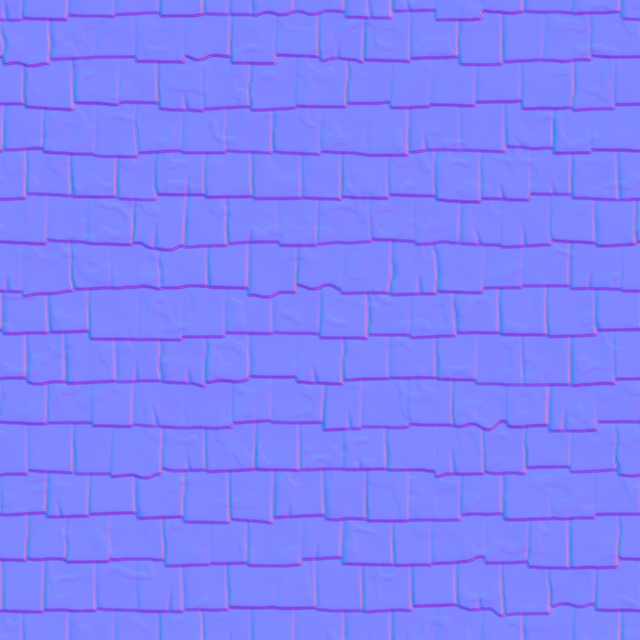
A WebGL 2 fragment shader for this texture map:

```glsl
#version 300 es
precision highp float;
// Tangent-space normal map of worn, overlapping roof shingles in staggered rows.

#define TILES 14.0        // shingles across and rows down
#define ROW_SHIFT 0.33    // vertical offset of the rows, in rows
#define SLOPE 0.06        // thickness gained from one row to the next
#define BEVEL 0.035       // width of the lower edge
#define EDGE_JITTER 0.2   // sideways scatter of the joints
#define DROP_JITTER 0.22  // scatter of the lower edges
#define GAP_DEPTH 0.046   // depth of the joints
#define TILE_LIFT 0.024   // height scatter between neighbours
#define CHIP 0.3          // waviness of the most worn lower edges
#define FLAKE 0.006       // height of the flaked layers
#define SPLIT_DEPTH 0.035 // depth of the cracks rising from the lower edge
#define SAMPLE_STEP 0.016 // distance between slope samples, in tiles

uniform vec2 u_resolution;
out vec4 fragColor;

vec4 hash4(vec2 cell) {
    vec4 q = fract(cell.xyxy * vec4(0.1031, 0.1030, 0.0973, 0.1099) + 0.137);
    q += dot(q, q.wzxy + 33.33);
    return fract((q.xxyz + q.yzzw) * q.zywx);
}

// Value noise that repeats after the given number of cells
float noise(vec2 q, float period) {
    vec2 c = floor(q), f = q - c;
    f = f * f * f * (f * (f * 6.0 - 15.0) + 10.0);
    vec2 lo = mod(c, period), hi = mod(c + 1.0, period);
    float below = mix(hash4(lo).x, hash4(vec2(hi.x, lo.y)).x, f.x);
    float above = mix(hash4(vec2(lo.x, hi.y)).x, hash4(hi).x, f.x);
    return mix(below, above, f.y);
}

vec4 tileRandom(float column, float row, float seed) {
    return hash4(mod(vec2(column, row), TILES) + seed);
}

// Height of a shingle's lower edge above its row line
float lowerEdge(float x, float column, float row) {
    vec4 r = tileRandom(column, row, 31.0);
    float wave = noise(vec2(x * 3.0, mod(row, TILES) * 3.0 + 0.5), TILES * 3.0) - 0.5;
    float wear = 0.02 + CHIP * pow(r.z, 7.0);
    return (r.x - 0.5) * DROP_JITTER + (r.y - 0.5) * 0.12 * (x - column - 0.5) + wave * wear;
}

// Thin flaked layers bounded by curling contours, over a gentle undulation
float flakes(vec2 p) {
    float n = noise(p * 2.0, TILES * 2.0) + 0.35 * noise(p * 4.0 + 3.0, TILES * 4.0);
    float patches = smoothstep(0.4, 0.75, noise(p * 2.0 + 7.4, TILES * 2.0));
    float layers = smoothstep(0.5, 0.6, n) - smoothstep(0.85, 0.95, n);
    return FLAKE * patches * layers + 0.007 * noise(p * 2.0 + 0.7, TILES * 2.0);
}

// One row of shingles: x is the surface height, y its coverage
vec2 shingleRow(vec2 p, float row) {
    float x = p.x + 0.5 * mod(row + 1.0, 2.0);
    float y = p.y - row;
    float joint = floor(x + 0.5);
    vec4 r = tileRandom(joint, row, 67.0);

    // Distance from the nearest joint, which leans and bends a little
    float bend = noise(vec2(mod(joint, TILES) + 0.5, p.y * 3.0), TILES * 3.0) - 0.5;
    float lean = (fract(r.x * 7.0 + r.w) - 0.5) * 0.1 * (y - 0.5);
    float d = x - joint - (r.x - 0.5) * EDGE_JITTER - lean - bend * mix(0.02, 0.13, r.y * r.y * r.y);
    float side = smoothstep(-0.016, 0.016, d);
    float edge = mix(lowerEdge(x, joint - 1.0, row), lowerEdge(x, joint, row), side);

    // Sharp joint groove that fades outward, wider on one side than the other
    float width = d < 0.0 ? mix(0.08, 0.16, r.z * r.z) : mix(0.1, 0.3, r.w * r.w);
    float groove = max(1.0 - abs(d) / (width * (0.75 + 0.5 * bend)), 0.0);
    float strength = mix(0.15, 1.0, smoothstep(0.05, 0.7, fract(r.y + r.w)));
    float fade = 1.0 - 0.55 * smoothstep(0.2, 1.0, y);
    float height = -SLOPE * y - GAP_DEPTH * strength * groove * groove * groove * fade;
    float lift = mix(tileRandom(joint - 1.0, row, 5.0).x, tileRandom(joint, row, 5.0).x, side);
    height += TILE_LIFT * (lift - 0.5) * fade;

    // Tapering crack on some shingles
    float column = floor(x);
    vec4 s = tileRandom(column, row, 113.0);
    float taper = clamp(1.0 - y / mix(0.25, 0.6, s.y), 0.0, 1.0);
    float center = mix(0.3, 0.7, s.z) + (s.w - 0.5) * 0.4 * y;
    float split = max(1.0 - abs(x - column - center) / (0.03 + 0.09 * taper), 0.0);
    height -= SPLIT_DEPTH * step(0.86, s.x) * taper * split * split;

    // Rounded lip above the steep lower edge
    height -= 0.009 * exp(-max(y - edge, 0.0) / 0.045);
    return vec2(height, smoothstep(-0.5, 0.5, (y - edge) / BEVEL));
}

// Each row lies over the one below it; neighbours matter only near the row lines
float roofHeight(vec2 p) {
    float row = floor(p.y), y = p.y - row;
    float height = y < 0.45 ? shingleRow(p, row - 1.0).x : 0.0;
    vec2 shingle = shingleRow(p, row);
    height = mix(height, shingle.x, shingle.y);
    if (y > 0.55) {
        shingle = shingleRow(p, row + 1.0);
        height = mix(height, shingle.x, shingle.y);
    }
    return height + flakes(p);
}

vec3 roofNormal(vec2 p) {
    vec2 e = vec2(SAMPLE_STEP, 0.0);
    float h = roofHeight(p);
    return normalize(vec3(h - roofHeight(p + e.xy), h - roofHeight(p + e.yx), SAMPLE_STEP));
}

void main() {
    vec2 p = gl_FragCoord.xy / u_resolution * TILES + vec2(0.0, ROW_SHIFT) - 0.5 * SAMPLE_STEP;
    // Averaging four turned samples softens the steep edges
    vec2 offset = vec2(0.009, 0.027);
    vec3 normal = vec3(0.0);
    for (int i = 0; i < 4; i++) {
        normal += 0.25 * roofNormal(p + offset);
        offset = vec2(-offset.y, offset.x);
    }
    fragColor = vec4(normal * 0.5 + 0.5, 1.0);
}
```
